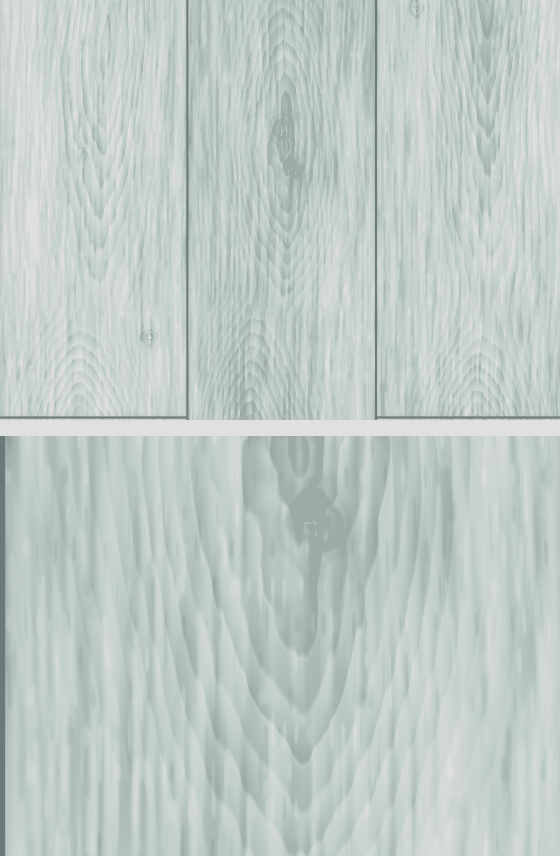
Top, the full canvas; bottom, a detail of the centre.
Reproduce this texture procedurally as a WebGL 1 fragment shader.

```glsl
precision highp float;
uniform vec2 u_resolution;

#define PLANK_WIDTH 0.4488
#define PLANK_LENGTH 2.4
#define JOINT_ORIGIN vec2(-0.0026, 0.006)
#define GROOVE_HALF 0.0024
#define RING_DENSITY 72.0
#define RING_CONTRAST 0.46
#define FIBRE_CONTRAST 0.52
#define GROOVE_COLOR vec3(0.41, 0.48, 0.47)
#define DARK_WOOD vec3(0.61, 0.67, 0.655)
#define MID_WOOD vec3(0.76, 0.812, 0.795)
#define PALE_WOOD vec3(0.875, 0.875, 0.88)

float hash(vec2 p) {
  p = fract(p * vec2(0.1031, 0.1137));
  p += dot(p, p.yx + 33.33);
  return fract((p.x + p.y) * p.x * 47.0);
}

float noise(vec2 p) {
  vec2 i = floor(p), f = fract(p);
  f = f * f * (3.0 - 2.0 * f);
  return mix(mix(hash(i), hash(i + vec2(1.0, 0.0)), f.x),
             mix(hash(i + vec2(0.0, 1.0)), hash(i + 1.0), f.x), f.y);
}

// Picks the value belonging to one of the three plank cuts
vec4 perPlank(float id, vec4 a, vec4 b, vec4 c) {
  return id < 0.5 ? a : (id < 1.5 ? b : c);
}

// Pointed oval distance, giving cathedral arches
float oval(vec2 d) {
  d = pow(abs(d) + 0.0001, vec2(1.5));
  return pow(d.x + d.y, 0.6667);
}

float smoothMin(float a, float b, float k) {
  float h = max(k - abs(a - b), 0.0) / k;
  return min(a, b) - 0.25 * h * h * k;
}

float woodTone(vec2 p, float id, float board) {
  // Heart: x, y, taper, x of the lower arch
  vec4 heart = perPlank(id, vec4(0.245, 0.88, 0.2, 0.2),
                            vec4(0.672, 0.655, 0.36, 0.605),
                            vec4(1.16, 1.15, 0.14, 1.155));
  // Two knot centres
  vec4 knots = perPlank(id, vec4(0.356, 0.196, 0.2, 0.628),
                            vec4(0.67, 0.688, 0.694, 0.598),
                            vec4(0.99, 0.98, 9.0, 9.0));
  // Pale patch: x, y; base tone; heart shade
  vec4 shade = perPlank(id, vec4(0.09, 0.55, 0.59, -0.06),
                            vec4(0.84, 0.2, 0.42, 0.17),
                            vec4(1.29, 0.72, 0.53, 0.13));
  vec2 q = p + board * vec2(3.7, 5.3) + id * 7.0;

  // Fibres, running nearly straight up
  float sway = noise(q * vec2(4.0, 3.0)) - 0.5;
  float fx = q.x + 0.015 * sway;
  float fine = noise(vec2(fx * 175.0, q.y * 11.0));
  float coarse = noise(vec2(fx * 72.0, q.y * 4.0 + 9.0));
  float pores = noise(vec2(fx * 210.0, q.y * 34.0 + 5.0));

  // Growth rings around the heart and the lower arch
  vec2 w = p + vec2(0.045 * sway + 0.009 * (noise(q * vec2(17.0, 9.0)) - 0.5), 0.0);
  float r = oval((w - heart.xy) * vec2(1.0, heart.z));
  float foot = oval((w - vec2(heart.w, -0.04)) * vec2(1.0, 0.45));
  r = smoothMin(r, foot, 0.05);
  float shadeZone = exp(-r * r * 110.0);

  // Knots push the rings aside and darken the wood
  float knotTone = 0.0;
  for (int i = 0; i < 2; i++) {
    vec2 d = p - (i == 0 ? knots.xy : knots.zw);
    float size = id < 0.5 && i == 1 ? 0.5 : 1.0;
    float k = length(d * vec2(1.0, 0.7)) / size;
    k += 0.012 * (noise(q * 55.0) - 0.5);
    r += 0.022 * size * exp(-k * k * 420.0);
    knotTone -= 0.42 * exp(-k * k * 3200.0);
    knotTone -= 0.16 * sin(k * 520.0) * exp(-k * k * 1900.0);
    // Pale star-shaped crack
    vec2 c = abs(d + 0.004 * (noise(q * 90.0) - 0.5)) / size;
    float arm = min(c.x + 0.1 * c.y, c.y + 0.25 * c.x);
    knotTone += 0.5 * (1.0 - smoothstep(0.001, 0.0035, arm))
              * (1.0 - smoothstep(0.008, 0.018, length(c)));
  }

  float phase = r * RING_DENSITY + 1.6 * noise(q * vec2(6.0, 2.5)) + 0.3 * (fine - 0.5);
  float s = fract(phase);
  float band = s * (1.0 - smoothstep(0.82, 1.0, s));
  float strength = 0.45 + 0.75 * hash(vec2(floor(phase) + 40.0, id + 3.0));
  strength *= 1.0 - 0.85 * smoothstep(0.08, 0.24, r);

  // Combine broad shading, rings and fibres
  vec2 patchOffset = (p - shade.xy) / vec2(0.085, 0.36);
  float tone = shade.z - shade.w * shadeZone + knotTone;
  tone += 0.25 * exp(-dot(patchOffset, patchOffset));
  tone += 0.3 * (noise(q * vec2(7.0, 1.8) + 20.0) - 0.5);
  tone -= RING_CONTRAST * strength * (band - 0.36);
  tone += FIBRE_CONTRAST * (fine - 0.5) + 0.24 * (coarse - 0.5);
  tone += 0.2 * smoothstep(0.7, 0.95, pores) - 0.16 * smoothstep(0.72, 0.95, 1.0 - pores);
  return clamp(tone, 0.0, 1.0);
}

void main() {
  vec2 p = gl_FragCoord.xy / u_resolution.y;
  float pixel = 1.0 / u_resolution.y;

  // Staggered plank layout
  vec2 cell = (p - JOINT_ORIGIN) / vec2(PLANK_WIDTH, PLANK_LENGTH);
  float column = floor(cell.x);
  cell.y += 0.5 * mod(column, 2.0);
  float tone = woodTone(p, mod(column, 3.0), floor(cell.y) + 2.0);
  vec3 color = mix(DARK_WOOD, MID_WOOD, min(tone * 2.0, 1.0));
  color = mix(color, PALE_WOOD, max(tone * 2.0 - 1.0, 0.0));

  // Grooves with a soft shadow
  vec2 edge = (0.5 - abs(fract(cell) - 0.5)) * vec2(PLANK_WIDTH, PLANK_LENGTH);
  float gap = min(edge.x, edge.y);
  color *= 1.0 - 0.1 * exp(-gap * 220.0);
  float groove = 1.0 - smoothstep(GROOVE_HALF - 0.5 * pixel, GROOVE_HALF + 0.5 * pixel, gap);
  gl_FragColor = vec4(mix(color, GROOVE_COLOR, groove), 1.0);
}
```
